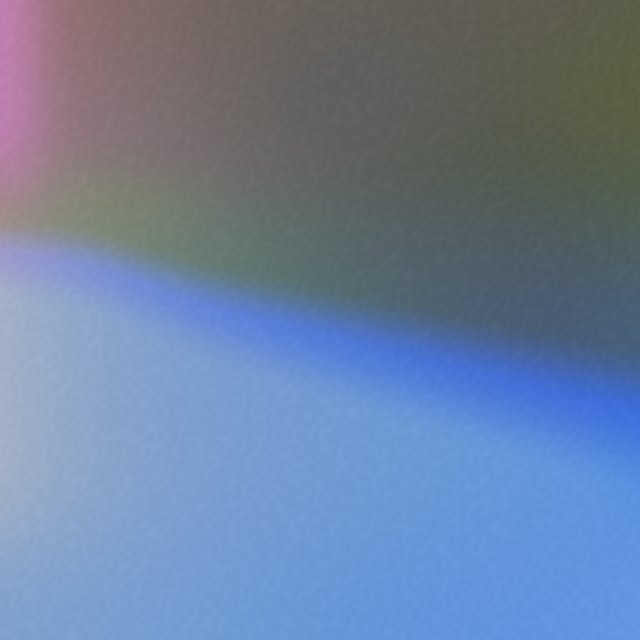
Reproduce this background procedurally as a WebGL 2 fragment shader.

```glsl
#version 300 es
precision highp float;

uniform vec2 u_resolution;
out vec4 outColor;

// Smooth cubic through four colours at x = 0, 1/3, 2/3, 1
vec3 ramp(vec3 a, vec3 b, vec3 c, vec3 d, float x) {
  float u = 3.0 * x, p = u - 1.0, q = u - 2.0, r = u - 3.0;
  return -a * p * q * r / 6.0 + b * u * q * r / 2.0
         - c * u * p * r / 2.0 + d * u * p * q / 6.0;
}

float bell(float x) {
  return exp(-x * x);
}

// Soft elliptical spot of light
float glow(vec2 p, vec2 center, vec2 radius) {
  return bell(length((p - center) / radius));
}

vec2 hash2(vec2 p) {
  vec3 q = fract(p.xyx * vec3(0.1031, 0.1030, 0.0973));
  q += dot(q, q.yzx + 33.33);
  return fract((q.xx + q.yz) * q.zy);
}

// Distance to the nearest scattered cell point
float cellular(vec2 p) {
  vec2 cell = floor(p), f = fract(p);
  float nearest = 2.0;
  for (int j = -1; j <= 1; j++) {
    for (int i = -1; i <= 1; i++) {
      vec2 o = vec2(i, j);
      nearest = min(nearest, length(o + hash2(cell + o) - f));
    }
  }
  return nearest;
}

// Height of the sloping horizon
float horizon(float x) {
  return 0.624 - 0.22 * x + 0.018 * bell((x - 0.13) / 0.13);
}

// Dusky field above the horizon; t runs from horizon to top
vec3 duskColor(vec2 p, float t) {
  vec3 top = ramp(vec3(0.66, 0.46, 0.50), vec3(0.45, 0.40, 0.385),
                  vec3(0.38, 0.365, 0.335), vec3(0.36, 0.365, 0.29), p.x);
  vec3 middle = ramp(vec3(0.63, 0.48, 0.53), vec3(0.45, 0.42, 0.42),
                     vec3(0.345, 0.365, 0.335), vec3(0.325, 0.375, 0.29), p.x);
  vec3 base = ramp(vec3(0.61, 0.56, 0.53), vec3(0.40, 0.48, 0.45),
                   vec3(0.31, 0.385, 0.44), vec3(0.28, 0.375, 0.49), p.x);
  vec3 color = mix(middle, top, smoothstep(0.45, 1.0, t));
  color = mix(base, color, smoothstep(0.04, mix(0.5, 0.62, p.x), t));
  color = mix(color, vec3(0.365, 0.37, 0.25), 0.6 * glow(p, vec2(0.98, 0.86), vec2(0.16, 0.10)));
  color = mix(color, vec3(0.36, 0.37, 0.39), 0.6 * glow(p, vec2(0.55, 0.86), vec2(0.12, 0.08)));
  color = mix(color, vec3(0.50, 0.53, 0.41), 0.35 * glow(p, vec2(0.19, 0.68), vec2(0.12, 0.05)));
  float pink = bell(p.x / 0.065) * smoothstep(-0.05, 0.55, t);
  return mix(color, vec3(0.74, 0.50, 0.68), pink);
}

// Blue field below the horizon, with a saturated rim
vec3 blueColor(vec2 p, float depth) {
  vec3 rim = ramp(vec3(0.62, 0.61, 0.80), vec3(0.38, 0.52, 0.85),
                  vec3(0.28, 0.45, 0.85), vec3(0.23, 0.43, 0.87), p.x);
  vec3 body = ramp(vec3(0.64, 0.69, 0.78), vec3(0.48, 0.62, 0.81),
                   vec3(0.42, 0.60, 0.84), vec3(0.35, 0.57, 0.87), p.x);
  vec3 base = ramp(vec3(0.50, 0.63, 0.80), vec3(0.44, 0.61, 0.83),
                   vec3(0.39, 0.58, 0.86), vec3(0.40, 0.59, 0.88), p.x);
  vec3 color = mix(base, body, smoothstep(0.0, 0.3, p.y));
  return mix(rim, color, smoothstep(0.025, mix(0.10, 0.19, p.x), depth));
}

void main() {
  vec2 uv = gl_FragCoord.xy / u_resolution;
  float edge = horizon(uv.x);
  float depth = edge - uv.y;
  float t = clamp(-depth / (1.0 - edge), 0.0, 1.0);

  // Blur the horizon more towards the right
  float blur = mix(0.034, 0.062, uv.x);
  float below = smoothstep(-blur, blur, depth);
  vec3 color = mix(duskColor(uv, t), blueColor(uv, max(depth, 0.0)), below);

  // Faint diagonal paper texture
  vec2 grain = vec2(uv.x + uv.y, uv.y - uv.x) * vec2(42.0, 75.0);
  color += 0.024 * (cellular(grain) - 0.45);

  outColor = vec4(clamp(color, 0.0, 1.0), 1.0);
}
```
